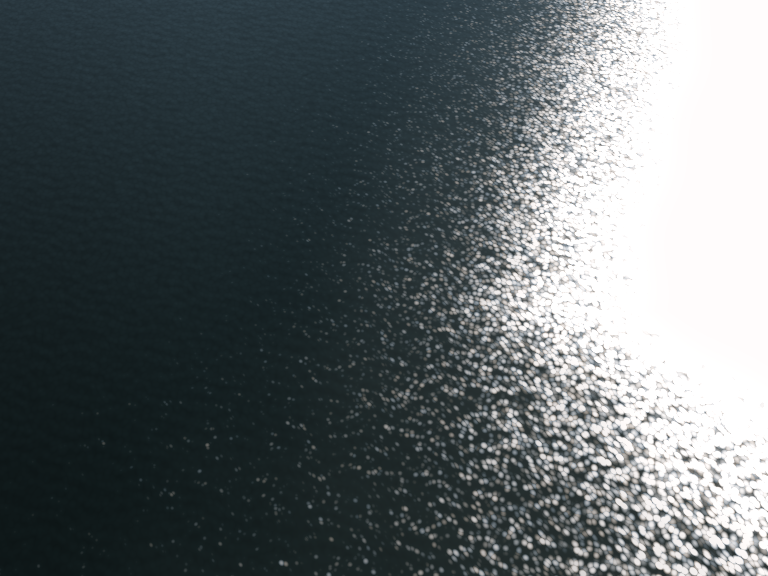
Reproduce this texture procedurally as a Shadertoy shader.

```glsl
// Sunlit open water seen from above: a dark teal sea with a blown-out glare
// at the upper right that breaks into fine glints. Cellular facets and layered
// sines on a tilted plane are thresholded by the distance into the glare.

vec2 hash2(vec2 cell) {
    vec3 h = fract(cell.xyx * vec3(0.1031, 0.1030, 0.0973));
    h += dot(h, h.yzx + 33.33);
    return fract((h.xx + h.yz) * h.zy);
}

// Soft bumps of random height: x = height, y = random id of the top bump.
vec2 facets(vec2 p) {
    vec2 cell = floor(p), best = vec2(0.0);
    for (int j = -1; j <= 1; j++) {
        for (int i = -1; i <= 1; i++) {
            vec2 c = cell + vec2(i, j);
            vec2 offset = c + hash2(c) - p;
            vec2 rnd = hash2(c + 71.7);
            float height = (0.15 + 0.85 * rnd.x) * (1.0 - dot(offset, offset));
            if (height > best.x) best = vec2(height, rnd.y);
        }
    }
    return best;
}

// Long wave crests, bent by slower sines.
float swell(vec2 q) {
    float bend = 1.8 * sin(47.0 * q.x + 83.0 * q.y) + 1.3 * sin(113.0 * q.x - 61.0 * q.y);
    return 0.6 * sin(930.0 * q.y + bend) + 0.4 * sin(610.0 * q.y + 75.0 * q.x - 1.4 * bend);
}

// 0 where the glints begin, 1 where the water is fully white.
float glareDepth(vec2 uv) {
    float onset = 0.35 + 0.27 * pow(uv.y, 1.3);
    float white = 0.835 + 0.07 * smoothstep(0.5, 1.0, uv.y) + 1.2 * max(0.46 - uv.y, 0.0);
    return (uv.x - onset) / (white - onset);
}

void mainImage(out vec4 fragColor, in vec2 fragCoord) {
    vec2 uv = fragCoord / iResolution.xy;

    // Tilted water plane, with crests falling slightly to the right
    float depth = 1.0 / (2.2 - uv.y);
    vec2 q = vec2((uv.x - 0.5) * 1.333 * depth, depth);
    q.y += 0.1 * q.x;
    vec2 warped = q + vec2(0.0012, 0.0008) * sin(q.yx * vec2(310.0, 95.0));

    // Wave surface
    vec2 fine = facets(warped * vec2(250.0, 490.0) + 40.0);
    vec2 coarse = facets(warped * vec2(95.0, 270.0) + 90.0);
    float crest = swell(q);
    float surface = 0.7 * fine.x + 0.3 * coarse.x + crest * mix(0.13, 0.03, uv.y);

    // Dark sea, paler and bluer towards the top
    vec3 color = mix(vec3(0.062, 0.1, 0.104), vec3(0.18, 0.24, 0.272), pow(uv.y, 1.9));
    color *= 0.9 + 0.1 * smoothstep(0.0, 0.3, uv.x);
    color *= 1.0 + 0.04 * crest + 0.2 * (surface - 0.5);

    // Glints: the surface threshold drops deeper into the glare
    float glare = glareDepth(uv);
    glare += 0.035 * sin(21.0 * uv.x + 13.0 * uv.y) * sin(17.0 * uv.y - 9.0 * uv.x);
    float level = mix(0.96, -0.2, pow(clamp(glare, 0.0, 1.0), 1.25)) - 0.5 * min(glare, 0.0);
    float spread = mix(0.3, 0.45, uv.y);
    float light = smoothstep(level - spread, level + spread, surface);
    vec3 tint = mix(vec3(1.0, 0.86, 0.76), vec3(0.78, 0.88, 1.0), fine.y);
    tint = mix(tint, vec3(1.0, 0.985, 0.98), light);
    tint *= mix(0.7, 1.04, smoothstep(0.1, 0.75, glare));

    // Haze around the glare, glints, then the saturated core
    color += vec3(0.11, 0.105, 0.10) * smoothstep(-0.35, 0.7, glare);
    color = mix(color, tint, light);
    color = mix(color, vec3(1.0, 0.99, 0.99), smoothstep(0.82, 1.1, glare));

    fragColor = vec4(clamp(color, 0.0, 1.0), 1.0);
}
```
